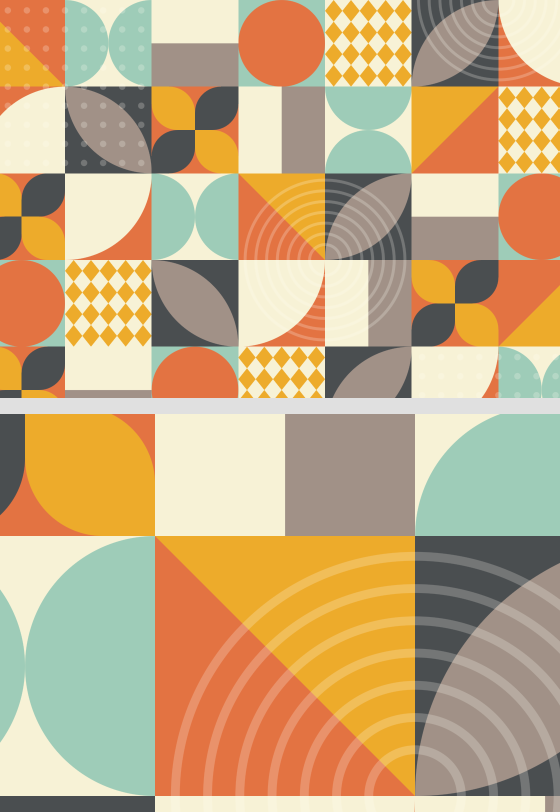
Top, the full canvas; bottom, a detail of the centre.
Write a Shadertoy shader that draws this pattern.

```glsl
const vec3 CREAM = vec3(.97, .95, .84);
const vec3 ORANGE = vec3(.89, .45, .26);
const vec3 TAUPE = vec3(.63, .57, .53);
const vec3 YELLOW = vec3(.93, .67, .17);
const vec3 SLATE = vec3(.29, .305, .315);
const vec3 TEAL = vec3(.62, .80, .72);

// Tens digit: motif. Units digit: counterclockwise quarter turns.
const int TILES[35] = int[35](
     2, 10, 20, 30, 40, 50, 60,
    63, 51, 70, 21, 11,  1, 40,
    70, 61, 10,  0, 50, 20, 30,
    30, 40, 51, 61, 21, 70,  3,
    70, 20, 30, 40, 50, 61, 10);

float fill(float d, float px) { return clamp(.5 - d / px, 0., 1.); }

// Quarter-tile leaf with two opposite corners rounded
float petal(vec2 u) {
    vec2 w = abs(u) * 2. - 1.;
    vec2 c = w.x > w.y ? vec2(w.x, -w.y) : vec2(-w.x, w.y);
    return min(c.x, c.y) > -.2 ? .5 * (length(c + .2) - 1.2) : -1.;
}

// Motifs on a square from -1 to 1, y up
vec3 motif(int kind, vec2 u, float px) {
    if (kind == 0) return mix(ORANGE, YELLOW, fill(-(u.x + u.y) * .7071, px));
    if (kind == 1) return mix(CREAM, TEAL, fill(length(vec2(abs(u.x) - 1., u.y)) - 1., px));
    if (kind == 2) return mix(CREAM, TAUPE, fill(u.y, px));
    if (kind == 3) return mix(TEAL, ORANGE, fill(length(u) - 1., px));
    if (kind == 4) {
        vec2 cells = vec2(5, 4);
        vec2 a = abs(fract((u * .5 + .5) * cells) - .5);
        return mix(CREAM, YELLOW, fill((a.x + a.y - .5) * 2. / length(cells), px));
    }
    if (kind == 5) {
        float leaf = max(length(u - vec2(-1, 1)), length(u - vec2(1, -1))) - 2.;
        return mix(SLATE, TAUPE, fill(leaf, px));
    }
    if (kind == 6) return mix(ORANGE, CREAM, fill(length(u - 1.) - 2., px));
    return mix(ORANGE, u.x * u.y > 0. ? SLATE : YELLOW, fill(petal(u), px));
}

// Seven concentric rings
float rings(vec2 v) {
    float r = length(v) - .178;
    return abs(r - .124 * clamp(round(r / .124), 0., 6.)) - .017;
}

// Nine by nine block of dots
float dots(vec2 v) {
    return length(v - .22 * clamp(round(v / .22), -4., 4.)) - .037;
}

// g counts tiles from the upper left, y down
vec3 pattern(vec2 g, float px) {
    ivec2 cell = clamp(ivec2(floor(g)), ivec2(0), ivec2(6, 4));
    int code = TILES[cell.y * 7 + cell.x];
    vec2 u = (fract(g) * 2. - 1.) * vec2(1, -1);
    for (int i = 0; i < code % 10; i++) u = vec2(u.y, -u.x);
    vec3 color = motif(code / 10, u, px * 2.);

    // Translucent overlays centred on tile corners
    float overlay = min(min(rings(g - vec2(4, 3)), rings(g - vec2(6, 0))),
                        min(dots(g - vec2(1, 1)), dots(g - vec2(6, 5))));
    return mix(color, vec3(1, .99, .95), .23 * fill(overlay, px));
}

void mainImage(out vec4 fragColor, in vec2 fragCoord) {
    float px = 4.592 / iResolution.y;
    vec3 color = vec3(0);
    // Four samples soften the tile borders
    for (int i = 0; i < 4; i++) {
        vec2 p = fragCoord + vec2(i % 2, i / 2) * .5 - .25;
        vec2 g = vec2(p.x * px + .25, (iResolution.y - p.y) * px);
        color += pattern(g, px * .6) * .25;
    }
    fragColor = vec4(color, 1);
}
```
